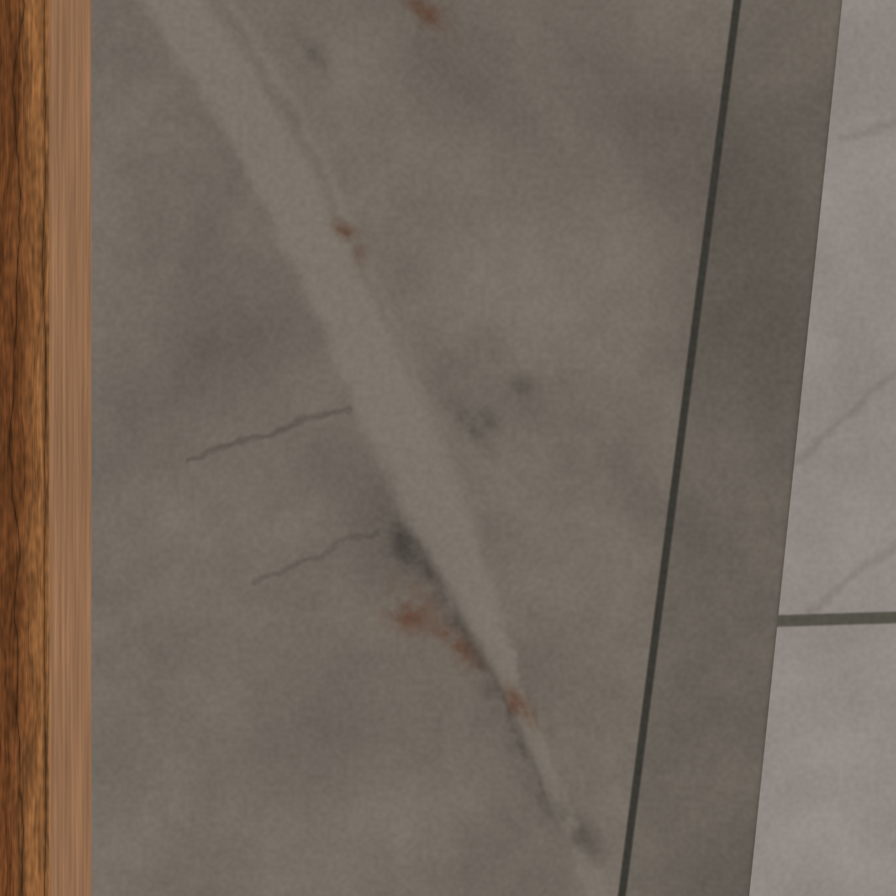
This texture is drawn by a Shadertoy shader. Its source:

```glsl
// Veined grey stone tiles with slanted dark joints beside a vertical wood trim.
#define WOOD_EDGE 0.102
#define WOOD_SPLIT 0.055
#define JOINT_HALF 0.0053
#define MOTTLE_SCALE 6.5
#define GRAIN_AMOUNT 0.022
#define STONE_MID vec3(0.464, 0.433, 0.395)
#define STONE_DARK vec3(0.378, 0.350, 0.322)
#define STONE_VEIN vec3(0.494, 0.465, 0.426)
#define TILE_LIGHT vec3(0.560, 0.530, 0.508)
#define JOINT_COLOR vec3(0.225, 0.218, 0.195)
#define RUST_COLOR vec3(0.36, 0.235, 0.175)

vec2 gradientAt(vec2 cell) {
    vec3 h = fract(cell.xyx * vec3(0.1031, 0.1030, 0.0973));
    h += dot(h, h.yzx + 33.33);
    float angle = 6.2832 * fract((h.x + h.y) * h.z);
    return vec2(cos(angle), sin(angle));
}

float gradientNoise(vec2 p) {
    vec2 i = floor(p), f = p - i, u = f * f * (3.0 - 2.0 * f), e = vec2(0, 1);
    float low = mix(dot(gradientAt(i), f), dot(gradientAt(i + e.yx), f - e.yx), u.x);
    float high = mix(dot(gradientAt(i + e), f - e), dot(gradientAt(i + 1.0), f - 1.0), u.x);
    return mix(low, high, u.y);
}

float fbm(vec2 p) {
    float sum = 0.0, amp = 0.6;
    for (int i = 0; i < 5; i++) {
        sum += amp * gradientNoise(p);
        p = mat2(1.6, 1.2, -1.2, 1.6) * p + 7.3;
        amp *= 0.52;
    }
    return sum;
}

// Soft ellipse: shape holds its centre and its radii along and across the vein
float stain(vec2 p, vec4 shape) {
    vec2 q = p - shape.xy;
    q = vec2(dot(q, vec2(0.64, -0.77)), dot(q, vec2(0.77, 0.64))) / shape.zw;
    return exp(-dot(q, q));
}

float crack(vec2 p, vec2 a, vec2 b, float width) {
    vec2 d = b - a;
    float along = clamp(dot(p - a, d) / dot(d, d), 0.0, 1.0);
    return 1.0 - smoothstep(0.0, width, length(p - a - d * along));
}

vec3 woodColor(vec2 p, float px) {
    float warp = fbm(p * vec2(22, 5));
    float fine = gradientNoise(vec2(p.x * 420.0 + warp * 5.0, p.y * 16.0));
    float fleck = gradientNoise(p * vec2(260, 75));
    float rings = sin(p.x * 300.0 + warp * 15.0);
    vec3 dark = mix(vec3(0.39, 0.235, 0.13), vec3(0.53, 0.36, 0.215), smoothstep(0.012, 0.05, p.x + 0.025 * warp));
    dark *= 1.0 + 0.09 * rings + 0.22 * (fine + fleck);
    // Wandering growth lines
    dark *= 1.0 - 0.4 * exp(-700.0 * abs(p.x - 0.018 - 0.024 * warp))
        - 0.42 * exp(-600.0 * abs(p.x - 0.05 - 0.007 * warp));
    float streak = gradientNoise(p * vec2(330, 5));
    vec3 pale = vec3(0.56, 0.415, 0.305) * (1.0 + 0.17 * streak + 0.07 * fine);
    return mix(dark, pale, smoothstep(-px, px, p.x - WOOD_SPLIT));
}

vec3 stoneColor(vec2 p) {
    float cloud = fbm(p * MOTTLE_SCALE + 0.5 * fbm(p * 4.0 + 9.0));
    float rough = fbm(p * 28.0 + 4.0);
    float ragged = smoothstep(-0.45, 0.35, rough);
    vec2 w = p + 0.015 * vec2(rough, fbm(p * 25.0 + 31.0));

    // Broad shadows and pale clouds
    vec4 shade[6] = vec4[6](vec4(0.26, 0.61, 0.07, 0.11), vec4(0.34, 0.17, 0.06, 0.09),
        vec4(0.74, 0.86, 0.12, 0.07), vec4(0.84, 0.67, 0.13, 0.1),
        vec4(0.51, 0.94, 0.13, 0.05), vec4(0.42, 0.43, 0.09, 0.04));
    float tone = 0.72 + 0.8 * cloud + 0.32 * rough;
    for (int i = 0; i < 6; i++) tone -= 0.42 * stain(w, shade[i]) * (0.9 + 1.5 * rough);
    tone += 0.28 * stain(w, vec4(0.56, 0.68, 0.13, 0.09)) + 0.25 * stain(w, vec4(0.28, 0.06, 0.11, 0.12));
    vec3 col = mix(STONE_DARK, STONE_MID, clamp(tone, -0.15, 1.2));

    // Pale vein descending to the right, with a faint companion
    float t = 1.0 - p.y;
    float side = w.x - 0.25 - 0.42 * t + 0.06 * exp(-6.0 * t);
    float halfWidth = 0.038 - 0.026 * smoothstep(0.55, 0.8, t);
    float vein = 1.0 - smoothstep(halfWidth * 0.65, halfWidth * 1.25, abs(side));
    col = mix(col, STONE_VEIN, vein * (0.78 - 0.35 * smoothstep(0.75, 1.0, t)));
    float companion = exp(-pow(abs(side - 0.065 + 0.05 * t) / 0.006, 2.0));
    col += 0.022 * companion * (1.0 - smoothstep(0.4, 0.6, t));

    // Dark broken edge under the lower vein
    float edge = exp(-pow(abs(side + halfWidth + 0.006) / 0.012, 2.0));
    edge *= smoothstep(0.55, 0.65, t) * (1.0 - smoothstep(0.84, 0.98, t));
    col *= 1.0 - 0.27 * edge * ragged;

    // Small dark smudges and rust
    vec4 smudge[6] = vec4[6](vec4(0.525, 0.527, 0.035, 0.009), vec4(0.547, 0.53, 0.016, 0.009),
        vec4(0.345, 0.937, 0.028, 0.018), vec4(0.583, 0.565, 0.014, 0.018),
        vec4(0.455, 0.385, 0.03, 0.012), vec4(0.65, 0.07, 0.035, 0.013));
    vec4 rust[5] = vec4[5](vec4(0.457, 0.323, 0.03, 0.024), vec4(0.512, 0.278, 0.034, 0.013),
        vec4(0.58, 0.211, 0.025, 0.012), vec4(0.393, 0.731, 0.022, 0.01), vec4(0.48, 0.99, 0.03, 0.013));
    for (int i = 0; i < 6; i++) col *= 1.0 - 0.25 * stain(w, smudge[i]) * ragged;
    for (int i = 0; i < 5; i++) col = mix(col, RUST_COLOR, 0.85 * stain(w, rust[i]) * ragged);
    float cracks = crack(w, vec2(0.21, 0.486), vec2(0.39, 0.547), 0.006)
        + 0.75 * crack(w, vec2(0.285, 0.35), vec2(0.417, 0.408), 0.006);
    return col * (1.0 - 0.15 * cracks);
}

vec3 lightTileColor(vec2 p, float px) {
    float cloud = fbm(p * 8.0 + 17.0);
    vec2 w = p + 0.02 * vec2(cloud, fbm(p * 18.0));
    float veins = crack(w, vec2(0.88, 0.48), vec2(1, 0.59), 0.008)
        + crack(w, vec2(0.9, 0.32), vec2(1, 0.39), 0.009) + crack(w, vec2(0.94, 0.85), vec2(1, 0.86), 0.01);
    float joint = abs(p.y - 0.307 - 0.03 * (p.x - 0.87));
    return mix(JOINT_COLOR * 1.45, TILE_LIGHT * (1.0 + 0.13 * cloud - 0.07 * veins),
        smoothstep(0.0055 - px, 0.0075 + px, joint));
}

void mainImage(out vec4 fragColor, in vec2 fragCoord) {
    vec2 p = fragCoord / iResolution.xy;
    float px = 1.0 / iResolution.y;
    // Stone with its slanted joint and darker border strip
    float jointSide = p.x - mix(0.694, 0.823, p.y);
    vec3 col = stoneColor(p) * (1.0 - 0.08 * smoothstep(-px, px, jointSide));
    col = mix(JOINT_COLOR, col, smoothstep(JOINT_HALF - 0.002 - px, JOINT_HALF + px, abs(jointSide)));
    // Light tiles at the right
    float borderSide = p.x - mix(0.836, 0.94, p.y);
    col *= 1.0 - 0.22 * exp(-abs(borderSide) * 500.0);
    col = mix(col, lightTileColor(p, px), smoothstep(-px, px, borderSide));
    col += GRAIN_AMOUNT * (gradientNoise(p * 170.0) + 0.6 * gradientNoise(p * 95.0));
    // Wood trim
    col = mix(woodColor(p, px), col, smoothstep(-px, px, p.x - WOOD_EDGE));
    fragColor = vec4(clamp(col, 0.0, 1.0), 1.0);
}
```
